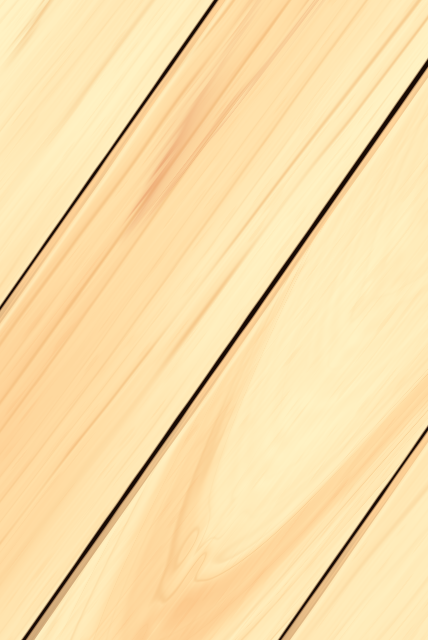
This texture is drawn by a WebGL 2 fragment shader. Its source:

```glsl
#version 300 es
precision highp float;
// Pale softwood boards laid diagonally, with dark gaps, bevelled lips and flowing grain.

uniform vec2 u_resolution;
out vec4 fragColor;

#define BOARD_ANGLE 0.9599   // radians, direction of the boards
#define BOARD_WIDTH 0.3275   // gap to gap, in canvas heights
#define BOARD_SHIFT 0.0305   // offset of the first gap from the origin
#define GAP_HALF 0.0027      // half width of the widest gap
#define LIP_WIDTH 0.013      // bevel beside each gap
#define RING_COUNT 12.0      // growth lines across a straight-grained board
#define GRAIN_SLANT 0.13     // sideways drift of the grain along a board
#define LINE_DEPTH 0.65
#define FIBRE_DEPTH 0.24
#define PORE_DEPTH 0.22

const vec3 PALE = vec3(1.00, 0.948, 0.765);
const vec3 HONEY = vec3(1.00, 0.868, 0.645);
const vec3 AMBER = vec3(0.990, 0.785, 0.545);
const vec3 LATEWOOD = vec3(0.945, 0.735, 0.480);
const vec3 ROSE = vec3(0.915, 0.630, 0.430);
const vec3 TAN = vec3(0.800, 0.630, 0.440);
const vec3 RIM = vec3(0.460, 0.310, 0.190);
const vec3 GAP = vec3(0.090, 0.040, 0.015);

float hash(vec2 p) {
  vec3 q = fract(vec3(p.xyx) * 0.1031);
  q += dot(q, q.yzx + 33.33);
  return fract((q.x + q.y) * q.z);
}

float noise(vec2 p) {
  vec2 i = floor(p), f = fract(p);
  f = f * f * (3.0 - 2.0 * f);
  return mix(mix(hash(i), hash(i + vec2(1, 0)), f.x),
             mix(hash(i + vec2(0, 1)), hash(i + vec2(1, 1)), f.x), f.y);
}

float bump(float x, float centre, float width) {
  float d = (x - centre) / width;
  return exp(-d * d);
}

// x: soft shade of one year's growth, y: its thin dark closing line.
vec2 growthRing(float x, float width) {
  float t = fract(x);
  float shade = smoothstep(0.1, 0.85, t) * (1.0 - smoothstep(0.88, 1.0, t));
  return vec2(shade, bump(t, 0.85, width));
}

// Colour of a board; across runs 0..1 over its width, along is its length.
vec3 wood(float board, float across, float along) {
  vec2 seed = vec2(board * 17.3 + 60.0, 40.0);
  float drift = noise(vec2(across * 3.0, along * 2.5) + seed);
  float grain = across - GRAIN_SLANT * along;
  grain += 0.012 * (noise(vec2(across * 5.0, along * 7.0) + seed) - 0.5);
  float fibre = noise(vec2(grain * 110.0, along * 9.0) + seed);
  float pore = smoothstep(0.72, 0.92, noise(vec2(grain * 85.0, along * 16.0) + seed * 2.0));
  float streak = noise(vec2(grain * 9.0, along * 1.2) + seed);
  float spread = 1.8 * noise(vec2(grain * 5.0, 0.7 * along) + seed);
  float tone, ring, clarity = 1.0;

  if (board == 0.0) {  // arched grain around a pale heart
    float g = across - 0.45;
    float arch = 3.0 * g * g - along + 0.12 + 0.07 * (drift - 0.5);
    float side = 4.0 * smoothstep(-0.12, 0.12, g);
    float flow = noise(vec2(arch * 13.0 + 50.0, along * 1.5 + side));
    float thread = noise(vec2(arch * 42.0 + 90.0, along * 2.0 + side));
    ring = arch * 9.0 + 1.6 * flow;
    float band = bump(arch, 0.0, 0.17) * mix(1.35, 0.75, smoothstep(0.15, 0.7, along));
    tone = 0.10 + band * (0.55 + 0.6 * flow) + 0.4 * smoothstep(-0.45, 0.0, arch) * flow;
    tone += 0.25 * (thread - 0.5) + 0.35 * smoothstep(0.6, 1.0, along) * streak;
    clarity = 0.10 + 0.6 * smoothstep(-0.35, 0.0, arch);
  } else if (board == -1.0) {  // warm, clearly lined board
    ring = grain * RING_COUNT + spread;
    tone = 0.52 + 0.4 * (streak - 0.2) - 0.5 * smoothstep(0.45, 0.95, across);
    tone += 0.95 * (1.0 - smoothstep(0.05, 0.75, along)) * (1.0 - 0.55 * across);
    tone += 0.22 * bump(across, 0.12, 0.25);
  } else {  // quiet straight grain
    ring = grain * RING_COUNT * 0.8 + spread;
    tone = (board < 0.0 ? 0.05 : 0.3) + 0.4 * streak;
    tone += 0.5 * smoothstep(0.6, 1.0, across) * (1.0 - smoothstep(0.45, 0.8, along));
    clarity = 0.45;
  }
  float id = floor(ring);
  float trait = hash(vec2(id + 70.0, board + 11.0));
  vec2 growth = growthRing(ring, 0.04 + 0.06 * trait);
  float strength = (0.15 + 0.85 * trait) * clarity;
  strength *= smoothstep(0.1, 0.7, noise(vec2(id * 3.7, along * 5.0) + seed)) * 0.8 + 0.2;
  tone += 0.4 * growth.x * strength + FIBRE_DEPTH * (fibre - 0.5) + 0.3 * (drift - 0.5);
  tone = clamp(tone + PORE_DEPTH * pore, 0.0, 2.0);
  vec3 colour = mix(mix(PALE, HONEY, min(tone, 1.0)), AMBER, max(tone - 1.0, 0.0));
  colour = mix(colour, LATEWOOD, LINE_DEPTH * growth.y * strength);

  // Rosy resin streak, pointed at its lower end and forked above.
  float rise = max(along - 0.61, 0.0);
  float frayed = across + 0.05 * (fibre - 0.5);
  if (board == -1.0) {
    float body = bump(frayed, 0.295 - 0.25 * rise, 0.014 + 0.26 * rise);
    body *= smoothstep(0.60, 0.68, along) * (1.0 - smoothstep(0.70, 1.0, along));
    float fork = bump(frayed, 0.31 + 0.17 * rise, 0.012) + 0.6 * bump(frayed, 0.29 - 0.3 * rise, 0.018);
    fork *= smoothstep(0.63, 0.75, along);
    colour = mix(colour, ROSE, min(body * (0.25 + 0.5 * fibre) + 0.32 * fork, 0.75));
  } else if (board == -2.0) {
    colour = mix(colour, LATEWOOD, 0.6 * bump(frayed, 0.35, 0.02) * smoothstep(0.72, 0.83, along));
  }
  return colour;
}

void main() {
  vec2 p = gl_FragCoord.xy / u_resolution.y;
  float pixel = 1.0 / u_resolution.y;
  vec2 dir = vec2(cos(BOARD_ANGLE), sin(BOARD_ANGLE));
  float along = dot(p, dir);
  float slot = (dot(p, vec2(dir.y, -dir.x)) - BOARD_SHIFT) / BOARD_WIDTH;
  float board = floor(slot), across = slot - board;
  vec3 colour = wood(board, across, along);

  // Bevelled lip below each gap, browner towards the lower end.
  float fromGap = across * BOARD_WIDTH;
  float lipEdge = LIP_WIDTH + 0.003 * (noise(vec2(along * 6.0, board + 9.0)) - 0.5);
  float lip = 1.0 - smoothstep(lipEdge - 0.001, lipEdge + 0.001, fromGap);
  vec3 lipColour = mix(TAN, mix(AMBER, HONEY, 0.25), smoothstep(0.05, 0.6, along));
  lipColour *= 0.93 + 0.1 * noise(vec2(fromGap * 500.0, along * 12.0));
  colour = mix(colour, PALE, 0.6 * bump(fromGap, lipEdge + 0.004, 0.003));
  colour = mix(colour, PALE, 0.5 * smoothstep(0.95, 1.0, across));
  colour = mix(colour, lipColour, 0.85 * lip);

  // Dark gap, widest at the middle joint, with a soft brown rim.
  float joint = floor(slot + 0.5);
  float halfWidth = GAP_HALF * mix(1.0, 0.58, min(abs(joint), 1.0));
  halfWidth += 0.0008 * (noise(vec2(along * 25.0, joint + 30.0)) - 0.5) + 0.0008 * (along - 0.5);
  float gapDist = abs(slot - joint) * BOARD_WIDTH - halfWidth;
  colour = mix(colour, RIM, 0.75 * (1.0 - smoothstep(0.0, 0.0012 + pixel, gapDist)));
  colour = mix(colour, GAP, 1.0 - smoothstep(-0.6 * pixel, 0.6 * pixel, gapDist));
  fragColor = vec4(colour, 1.0);
}
```
